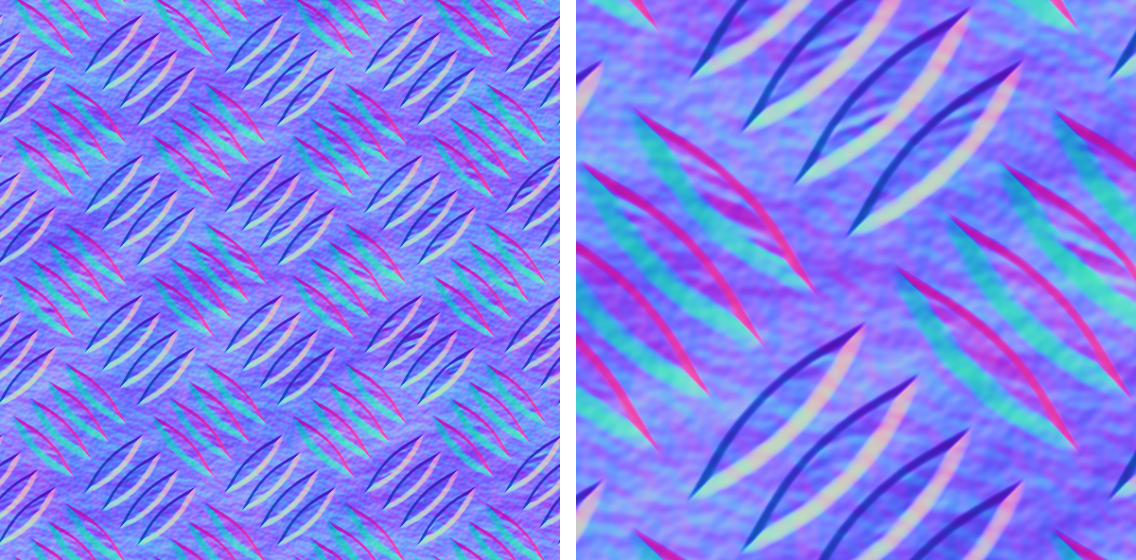
Left, the full canvas; right, a detail of the centre.
Reproduce this texture map procedurally as a Shadertoy shader.

```glsl
// Tangent-space normal map of worn steel tread plate: groups of four raised
// lens bars, alternating between the two diagonals, over a grainy surface.
// A height field is built first, then its slopes are encoded as colour.

#define REPEATS 4.0          // pattern cells across the canvas
#define BAR_HALF_LENGTH 0.255
#define BAR_HALF_WIDTH 0.048
#define BAR_SPACING 0.1768
#define BAR_HEIGHT 0.050
#define BAR_TILT 0.32        // slope of the bar tops
#define UPPER_EDGE 0.011     // half width of the crisp upper flank
#define LOWER_EDGE 0.034     // half width of the soft lower flank
#define WEAR 0.028           // depth of the scratches on the bars
#define GRAIN 0.0085
#define UNDULATION 0.10
#define SLOPE_STEP 0.006     // sampling distance for slopes, in cells

float hash(vec2 p) {
    vec3 q = fract(vec3(p.xyx) * 0.1031);
    q += dot(q, q.yzx + 33.33);
    return fract((q.x + q.y) * q.z);
}

vec2 gradientAt(vec2 cell) {
    float angle = 6.2832 * hash(cell + 57.0);
    return vec2(cos(angle), sin(angle));
}

float gradientNoise(vec2 p) {
    vec2 i = floor(p), f = p - i;
    vec2 w = f * f * f * (f * (f * 6.0 - 15.0) + 10.0);
    vec2 e = vec2(1.0, 0.0);
    float a = dot(gradientAt(i), f);
    float b = dot(gradientAt(i + e.xy), f - e.xy);
    float c = dot(gradientAt(i + e.yx), f - e.yx);
    float d = dot(gradientAt(i + 1.0), f - 1.0);
    return mix(mix(a, b, w.x), mix(c, d, w.x), w.y);
}

// Signed distance to a lens lying along x, made from two circular arcs
float lensDistance(vec2 p, float halfLength, float halfWidth) {
    float radius = (halfLength * halfLength + halfWidth * halfWidth) / (2.0 * halfWidth);
    return length(vec2(p.x, abs(p.y) + radius - halfWidth)) - radius;
}

// One family of bars; lean is -1 for falling and +1 for rising diagonals
float barHeight(vec2 p, vec2 centre, float lean) {
    vec2 shifted = p - centre + 0.5;
    vec2 cell = floor(shifted);
    vec2 local = shifted - cell - 0.5;

    // Rotate so x follows the bar and y points to its upper side
    vec2 q = 0.70711 * vec2(local.x + lean * local.y, local.y - lean * local.x);
    float row = clamp(floor(q.y / BAR_SPACING), -2.0, 1.0) + 0.5;
    q.y -= row * BAR_SPACING;
    float d = lensDistance(q, BAR_HALF_LENGTH, BAR_HALF_WIDTH);

    // Crisp upper flank, softer lower flank
    float falling = 0.5 - 0.5 * lean;
    float upper = smoothstep(-0.6, 0.6, q.y / BAR_HALF_WIDTH);
    float edge = mix(LOWER_EDGE * mix(0.7, 1.0, falling), UPPER_EDGE, upper);
    float offset = mix(0.006, 0.0, upper);
    float body = smoothstep(edge, -edge, d - offset);

    // Uneven scratches, nearly horizontal, with their own strength on each bar
    float seed = hash(cell * 7.0 + vec2(row + 40.0, 20.0 * lean + 60.0));
    vec2 scratch = vec2(local.x, local.y - 0.35 * lean * local.x);
    float streaks = gradientNoise(scratch * vec2(5.0, 25.0) + seed * 90.0);
    float patches = smoothstep(-0.25, 0.35, gradientNoise(p * 6.0 + 31.0));
    float wear = WEAR * mix(0.25, 1.1, seed) * patches * streaks;
    float inside = smoothstep(0.004, -0.02, d);

    float strength = mix(0.75, 1.0, falling);
    return body * strength * (BAR_HEIGHT - BAR_TILT * q.y) + inside * wear;
}

// Rolled metal: broad dents, mid-size ripples and fine slanted grain
float surfaceHeight(vec2 p) {
    vec2 slanted = vec2(p.x, p.y + 0.3 * p.x);
    float h = UNDULATION * gradientNoise(p * vec2(1.1, 1.9) + 12.0);
    h += 0.018 * gradientNoise(p * vec2(4.0, 7.0) + 45.0);
    h += GRAIN * gradientNoise(slanted * vec2(13.0, 21.0) + 73.0);
    h += 0.4 * GRAIN * gradientNoise(p * vec2(31.0, 37.0) + 19.0);
    return h;
}

float plateHeight(vec2 p) {
    float falling = barHeight(p, vec2(0.5, 0.0), -1.0);
    float rising = barHeight(p, vec2(0.0, 0.5), 1.0);
    return surfaceHeight(p) + falling + rising;
}

void mainImage(out vec4 fragColor, in vec2 fragCoord) {
    vec2 p = REPEATS * fragCoord / iResolution.xy;
    vec2 s = vec2(SLOPE_STEP, 0.0);
    vec2 slope = vec2(plateHeight(p + s.xy) - plateHeight(p - s.xy),
                      plateHeight(p + s.yx) - plateHeight(p - s.yx)) / (2.0 * SLOPE_STEP);

    // Green grows toward the bottom of the canvas
    vec3 normal = normalize(vec3(-slope.x, slope.y, 1.0));
    fragColor = vec4(0.5 + 0.5 * normal, 1.0);
}
```
